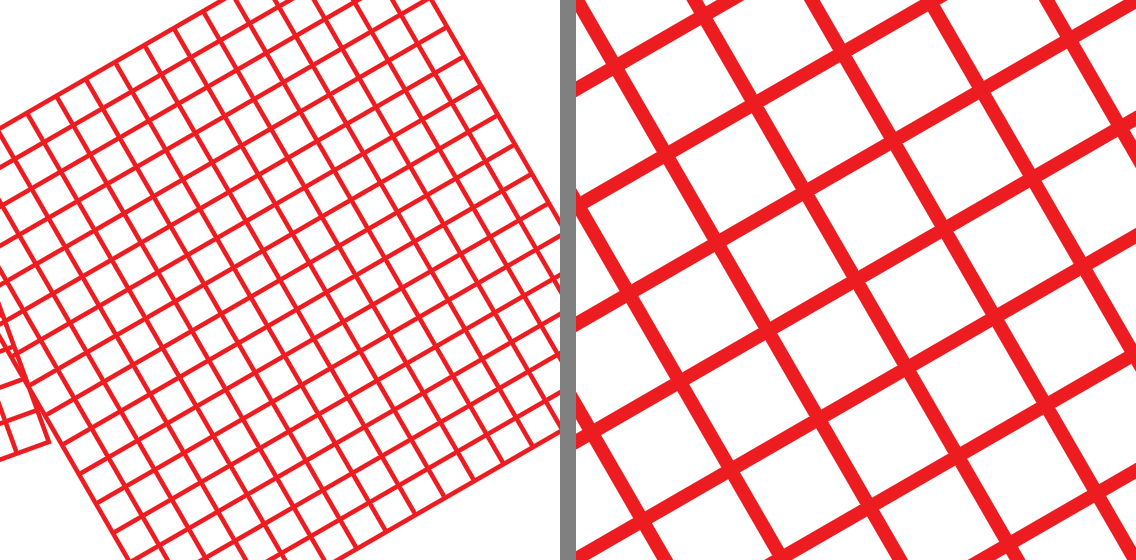
Left, the full canvas; right, a detail of the centre.
A three.js fragment shader for this pattern:

```glsl
// Square sheets of red grid lines on white: one large tilted sheet centred
// on the canvas, and a neighbour whose corner overlaps it at the left edge.
// Each sheet is a distance to its nearest rule, clipped to a finite square.

#define PAPER vec3(1.0)
#define INK vec3(0.93, 0.11, 0.13)
#define CELLS 16.0
#define PITCH 0.06055
#define LINE_WIDTH 0.0082
#define MAIN_CENTER vec2(0.5, 0.5)
#define MAIN_TILT 30.0
#define SIDE_CENTER vec2(-0.5337, 0.5004)
#define SIDE_TILT 20.0

varying vec2 vUv;

// Coordinates in a frame turned counterclockwise by the given degrees
vec2 toTilted(vec2 p, float degreesUp) {
  float a = radians(degreesUp);
  return vec2(cos(a) * p.x + sin(a) * p.y, cos(a) * p.y - sin(a) * p.x);
}

// Signed distance to the rules of one finite sheet, negative inside the ink
float sheetDistance(vec2 p, vec2 center, float tilt) {
  vec2 q = toTilted(p - center, tilt);
  float halfCells = 0.5 * CELLS;

  // Nearest rule in each direction, limited to those on the sheet
  vec2 index = clamp(floor(q / PITCH + 0.5), -halfCells, halfCells);
  vec2 across = abs(q - index * PITCH);

  // Rules end flush with the outer frame
  vec2 beyond = abs(q) - halfCells * PITCH;
  vec2 rules = max(across, beyond.yx);
  return min(rules.x, rules.y) - 0.5 * LINE_WIDTH;
}

void main() {
  float d = min(sheetDistance(vUv, MAIN_CENTER, MAIN_TILT),
                sheetDistance(vUv, SIDE_CENTER, SIDE_TILT));

  // Edge softening about one screen sample wide
  float soft = max(fwidth(vUv.x), 0.00001);
  float ink = clamp(0.5 - d / soft, 0.0, 1.0);
  gl_FragColor = vec4(mix(PAPER, INK, ink), 1.0);
}
```
